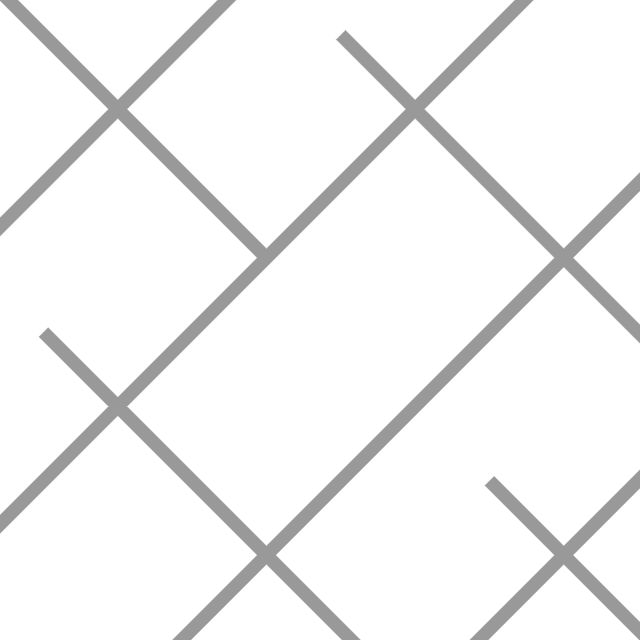
Write a Shadertoy shader that draws this pattern.

```glsl
#define CELL 0.3285                  // spacing of parallel bars
#define BAR_WIDTH 0.0208             // thickness of a bar
#define ORIGIN vec2(0.0135, 0.6454)  // offset of the lattice: x - y and y - x axes
#define DASH_LENGTH 2.5              // in cells
#define DASH_PERIOD 4.0              // in cells
#define DASH_CENTER -0.25            // in cells
#define PAPER vec3(1.0)
#define INK vec3(0.6)

// Signed distance to the nearest of the bars at whole numbers, in cells
float barDistance(float t) {
    return abs(t - floor(t + 0.5)) - 0.5 * BAR_WIDTH / CELL;
}

// Signed distance to a dash; every other row is shifted by half a period
float dashDistance(float along, float row) {
    float halfPeriod = 0.5 * DASH_PERIOD;
    float s = along - DASH_CENTER + halfPeriod * (row + 1.0);
    return abs(mod(s, DASH_PERIOD) - halfPeriod) - 0.5 * DASH_LENGTH;
}

void mainImage(out vec4 fragColor, in vec2 fragCoord) {
    vec2 p = fragCoord / iResolution.y;
    float diagonal = CELL * sqrt(2.0);

    // Lattice axes: x runs down to the right, y runs up to the right
    float along = (p.x - p.y + ORIGIN.y) / diagonal;
    float across = (p.x + p.y - 1.0 - ORIGIN.x) / diagonal;

    // Unbroken rising bars joined with dashed falling bars
    float rising = barDistance(along);
    float row = floor(across + 0.5);
    float falling = max(barDistance(across), dashDistance(along, row));
    float d = min(rising, falling) * CELL;

    // Edge smoothed over about one pixel
    float edge = 0.75 / iResolution.y;
    float ink = 1.0 - smoothstep(-edge, edge, d);
    fragColor = vec4(mix(PAPER, INK, ink), 1.0);
}
```
